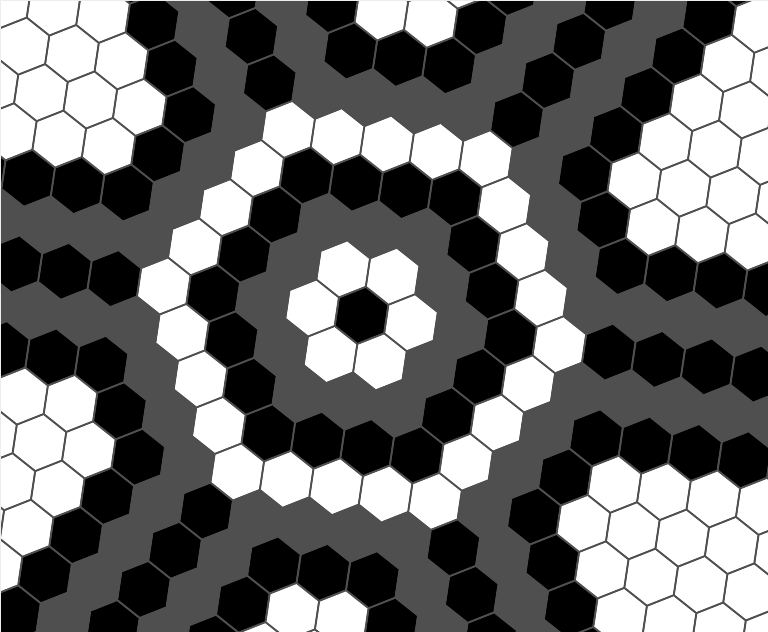
A Shadertoy shader for this pattern:

```glsl
const vec3 GREY = vec3(0.31);
const vec3 PALE = vec3(0.93);
const float SPACING = 0.0791;    // between cell centres, in canvas heights
const float TILT = 0.1475;       // lattice rotation in radians
const float GAP = 0.021;         // half the seam width, in cells

vec2 rotate(vec2 p, float angle) {
    float c = cos(angle), s = sin(angle);
    return vec2(c * p.x - s * p.y, s * p.x + c * p.y);
}

// Nearest cell in cube coordinates, whose sum is zero
vec3 hexCell(vec2 p) {
    float r = p.y * 2.0 / sqrt(3.0);
    float q = p.x - 0.5 * r;
    vec3 cube = vec3(q, r, -q - r);
    vec3 cell = floor(cube + 0.5);
    vec3 err = abs(cell - cube);
    if (err.x > err.y && err.x > err.z) cell.x = -cell.y - cell.z;
    else if (err.y > err.z) cell.y = -cell.x - cell.z;
    else cell.z = -cell.x - cell.y;
    return cell;
}

vec2 hexCentre(vec3 cell) {
    return vec2(cell.x + 0.5 * cell.y, 0.5 * sqrt(3.0) * cell.y);
}

// Signed distance to a hexagon with upright corners
float hexDistance(vec2 p, float apothem) {
    p = abs(p);
    return max(p.x, dot(p, vec2(0.5, 0.5 * sqrt(3.0)))) - apothem;
}

// Rings around the centre, then six spokes with framed wedges between them
vec3 cellColour(vec3 cell) {
    vec3 steps = abs(cell);
    float ring = max(steps.x, max(steps.y, steps.z));
    float fromSpoke = min(steps.x, min(steps.y, steps.z));
    vec3 black = vec3(0.0), white = vec3(1.0);

    if (ring < 4.5) {
        if (ring < 0.5) return black;
        if (ring < 1.5) return white;
        if (ring < 2.5) return GREY;
        return ring < 3.5 ? black : white;
    }
    if (fromSpoke < 0.5) return black;
    float depth = min(fromSpoke - 2.0, ring - 6.0);
    if (depth < -0.5) return GREY;
    return depth < 0.5 ? black : white;
}

void mainImage(out vec4 fragColor, in vec2 fragCoord) {
    vec2 canvas = iResolution.xy / iResolution.y;
    vec2 uv = fragCoord / iResolution.y;
    vec2 centre = 0.5 * canvas + vec2(-0.0355, 0.001);
    vec2 p = rotate(uv - centre, TILT) / SPACING;

    // Cells and seams
    vec3 cell = hexCell(p);
    float d = hexDistance(p - hexCentre(cell), 0.5 - GAP);
    float blur = 0.5 / (iResolution.y * SPACING);
    vec3 colour = mix(cellColour(cell), GREY, smoothstep(-blur, blur, d));

    // Pale rim on the left and top
    float rim = min(uv.x, canvas.y - uv.y);
    colour = mix(PALE, colour, step(0.0022, rim));

    fragColor = vec4(colour, 1.0);
}
```
